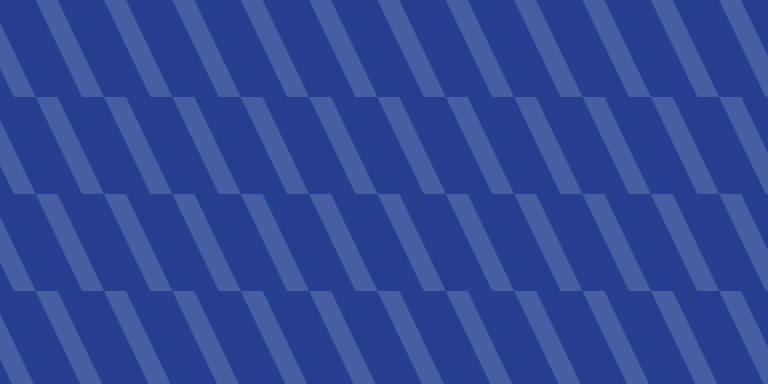
Reproduce this pattern procedurally as a WebGL 2 fragment shader.

```glsl
#version 300 es
precision highp float;
// Rows of pale slanted bars on deep blue, each row restarting the slant.

uniform vec2 u_resolution;
out vec4 fragColor;

// Bar size in canvas heights: spacing across, height of a row.
const vec2 CELL = vec2(0.178, 0.2526);
// Bar width as a share of the spacing; the slant spans the remainder.
const float BAR = 0.32;

// Coverage of the bars; column in spacings, depth in rows from the row top.
float slantedBars(float column, float depth, float pixel) {
    float across = column - (1.0 - BAR) * depth - 0.5 * BAR;
    float edge = abs(fract(across + 0.5) - 0.5) - 0.5 * BAR;
    float blur = pixel * length(vec2(1.0, 1.0 - BAR) / CELL);
    return clamp(0.5 - edge / blur, 0.0, 1.0);
}

void main() {
    float pixel = 1.0 / u_resolution.y;
    vec2 p = gl_FragCoord.xy * pixel;
    float column = p.x / CELL.x - 0.522;
    float depth = (1.0 - p.y) / CELL.y;

    // Blend the rows above and below the nearest seam.
    float fromSeam = depth - floor(depth + 0.5);
    float above = slantedBars(column, fromSeam + 1.0, pixel);
    float below = slantedBars(column, fromSeam, pixel);
    float seam = clamp(fromSeam * CELL.y / pixel + 0.5, 0.0, 1.0);
    float bars = mix(above, below, seam);

    vec3 deepBlue = vec3(0.15, 0.25, 0.56);
    vec3 paleBlue = vec3(0.28, 0.37, 0.64);
    fragColor = vec4(mix(deepBlue, paleBlue, bars), 1.0);
}
```
